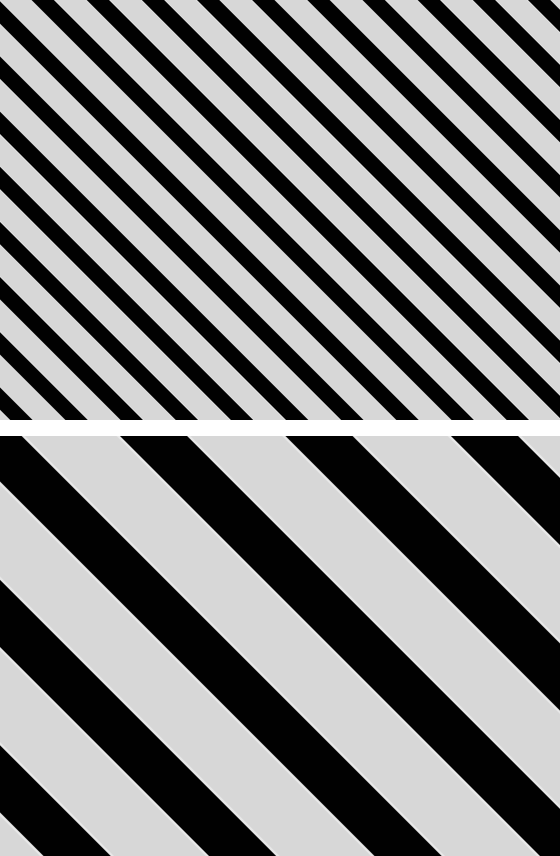
Top: the whole. Bottom: its middle third, enlarged.
A Shadertoy shader for this pattern:

```glsl
// Lengths are fractions of the canvas height, measured along the horizontal.
const float STRIPE_PERIOD = 0.13133;
const float STRIPE_WIDTH  = 0.0533;
const float STRIPE_CENTER = 0.0510;
const float RIM_WIDTH     = 0.0026;

const vec3 PALE_GREY = vec3(0.845);
const vec3 RIM_GREY  = vec3(0.91);
const vec3 INK_BLACK = vec3(0.005);

// Signed distance to the nearest stripe edge, negative inside the stripe.
float stripeDistance(float across) {
    float offset = mod(across - STRIPE_CENTER + 0.5 * STRIPE_PERIOD, STRIPE_PERIOD)
                 - 0.5 * STRIPE_PERIOD;
    return abs(offset) - 0.5 * STRIPE_WIDTH;
}

void mainImage(out vec4 fragColor, in vec2 fragCoord) {
    vec2 p = fragCoord / iResolution.y;
    float pixel = 1.0 / iResolution.y;

    // Diagonals falling to the right are lines of constant x + y.
    float d = stripeDistance(p.x + p.y);

    // Pale ground with a thin light rim beside each stripe.
    float rim = 1.0 - smoothstep(-pixel, pixel, d - RIM_WIDTH);
    vec3 color = mix(PALE_GREY, RIM_GREY, rim);

    // Black stripes with smoothed edges.
    float ink = 1.0 - smoothstep(-pixel, pixel, d);
    color = mix(color, INK_BLACK, ink);

    fragColor = vec4(color, 1.0);
}
```
